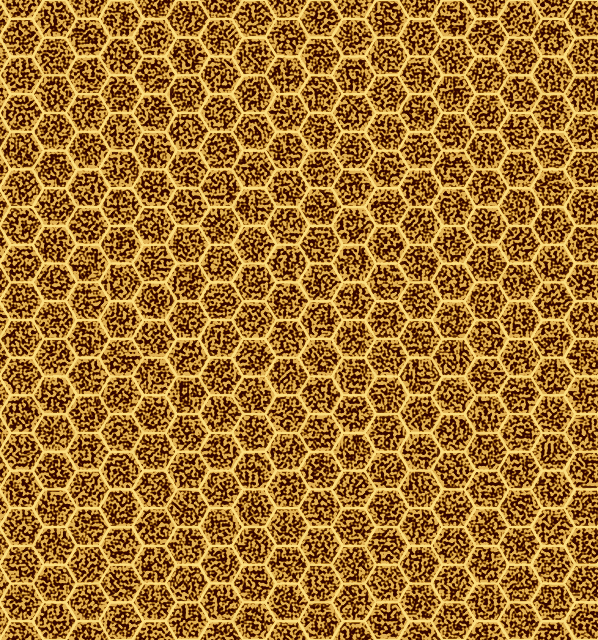
A WebGL 2 fragment shader for this pattern:

```glsl
#version 300 es
precision highp float;

#define COLUMNS 18.0
#define ROWS 17.0
#define COLUMN_SHIFT 0.65
#define LINE_HALF 0.033
#define LINE_SOFT 0.018
#define HALO_WIDTH 0.15
#define HALO_LIFT 0.30
#define GRAIN_CELLS vec2(190.0, 203.0)
#define GRAIN_GAIN 2.2
#define GRAIN_BASE 0.46
#define CLUMP_CELLS vec2(113.0, 121.0)
#define PATCH_CELLS vec2(27.0, 29.0)

uniform vec2 u_resolution;
out vec4 fragColor;

const vec3 RAMP[6] = vec3[6](
  vec3(0.20, 0.02, 0.00), vec3(0.33, 0.13, 0.02), vec3(0.48, 0.27, 0.04),
  vec3(0.65, 0.44, 0.10), vec3(0.84, 0.63, 0.26), vec3(0.98, 0.87, 0.50));

// Unit gradient of a lattice point, wrapped to the period
vec2 gradient(vec2 cell, vec2 period) {
  uvec2 c = uvec2(mod(cell, period));
  uint h = c.x * 73856093u ^ c.y * 19349663u;
  h = (h ^ (h >> 16)) * 73244475u;
  h = (h ^ (h >> 15)) * 73244475u;
  h ^= h >> 16;
  float angle = float(h & 65535u) * 6.2831853 / 65536.0;
  return vec2(cos(angle), sin(angle));
}

// Tiling gradient noise
float gradientNoise(vec2 uv, vec2 period) {
  vec2 p = uv * period;
  vec2 i = floor(p);
  vec2 f = p - i;
  vec2 w = f * f * f * (f * (f * 6.0 - 15.0) + 10.0);
  vec2 r = vec2(1.0, 0.0);
  float a = dot(gradient(i, period), f);
  float b = dot(gradient(i + r.xy, period), f - r.xy);
  float c = dot(gradient(i + r.yx, period), f - r.yx);
  float d = dot(gradient(i + r.xx, period), f - r.xx);
  return mix(mix(a, b, w.x), mix(c, d, w.x), w.y);
}

// Distance to the nearest wall of a flat-topped honeycomb, in row heights
float wallDistance(vec2 uv) {
  const vec2 pitch = vec2(1.7320508, 1.0);
  vec2 p = vec2((uv.x * COLUMNS - COLUMN_SHIFT) * 0.5 * pitch.x, uv.y * ROWS);
  vec2 even = mod(p + 0.5 * pitch, pitch) - 0.5 * pitch;
  vec2 odd = mod(p, pitch) - 0.5 * pitch;
  vec2 q = abs(dot(even, even) < dot(odd, odd) ? even : odd);
  return 0.5 - max(q.y, dot(q, vec2(0.8660254, 0.5)));
}

// Dark brown to cream
vec3 honeyRamp(float t) {
  float s = clamp(t, 0.0, 1.0) * 5.0;
  int i = min(int(s), 4);
  return mix(RAMP[i], RAMP[i + 1], s - float(i));
}

void main() {
  vec2 uv = gl_FragCoord.xy / u_resolution;
  float wall = wallDistance(uv);
  float pixel = ROWS / u_resolution.y;

  // Fine grain, gathered into clumps and broad patches
  float blotch = gradientNoise(uv, PATCH_CELLS);
  float grain = gradientNoise(uv, GRAIN_CELLS) + 0.4 * gradientNoise(uv, CLUMP_CELLS);
  float tone = GRAIN_BASE + GRAIN_GAIN * grain + 0.16 * blotch;

  // Uneven golden halo along the walls
  float halo = 1.0 - smoothstep(LINE_HALF, HALO_WIDTH, wall);
  tone += halo * (HALO_LIFT + 0.3 * blotch);
  tone = clamp(tone, 0.25 * halo, 0.86);

  // Cream wall line
  float soft = max(LINE_SOFT, 0.5 * pixel);
  float line = 1.0 - smoothstep(LINE_HALF - soft, LINE_HALF + soft, wall);
  tone = mix(tone, 1.0 + 0.08 * blotch, line);

  fragColor = vec4(honeyRamp(tone), 1.0);
}
```
